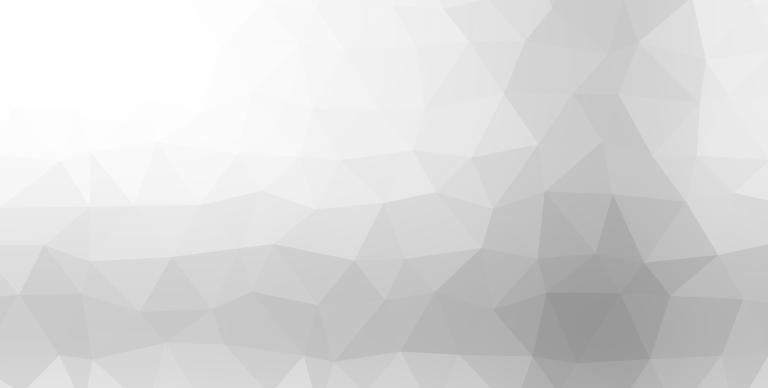
This background is drawn by a WebGL 2 fragment shader. Its source:

```glsl
#version 300 es
precision highp float;
// Low-poly grey backdrop: white upper left, dark column at right, dark band below.
uniform vec2 u_resolution;
out vec4 fragColor;

const vec2 CELL = vec2(0.157, 0.13);
const vec2 GRID_ORIGIN = vec2(-0.04, 0.09);

vec2 hash2(vec2 p) {
    vec3 h = fract(p.xyx * vec3(0.1031, 0.1030, 0.0973));
    h += dot(h, h.yzx + 33.33);
    return fract((h.xx + h.yz) * h.zy);
}

// Smooth darkness field sampled by the facets
float darkness(vec2 p) {
    float dx = p.x - 1.57;
    float dy = p.y - 0.16;
    float column = dx / (dx < 0.0 ? 0.30 : 0.22);
    float band = dy / (dy < 0.0 ? 0.22 : 0.29);
    return 0.06 * smoothstep(0.4, 1.2, p.x)
         + 0.15 * exp(-column * column)
         + 0.20 * exp(-band * band);
}

// Jittered lattice whose odd rows shift by half a cell
vec2 vertex(vec2 id) {
    vec2 jitter = (hash2(id + 47.0) - 0.5) * vec2(0.56, 0.46);
    return GRID_ORIGIN + CELL * (id + vec2(0.5 * mod(id.y, 2.0), 0.0) + jitter);
}

// Signed distance to the line a-b, positive on its left
float edge(vec2 p, vec2 a, vec2 b) {
    vec2 d = normalize(b - a);
    return d.x * (p.y - a.y) - d.y * (p.x - a.x);
}

// Adds one counter-clockwise facet as (weighted tone, weight)
vec2 facet(vec2 p, vec2 a, vec2 b, vec2 c, vec2 seed) {
    float inside = min(edge(p, a, b), min(edge(p, b, c), edge(p, c, a)));
    float coverage = clamp(0.5 + inside * u_resolution.y, 0.0, 1.0);
    float shade = mix(darkness(p), darkness((a + b + c) / 3.0), 0.75);
    float variation = (hash2(seed).x - 0.5) * min(0.035, 0.3 * shade);
    return vec2(1.0 - shade + variation, 1.0) * coverage;
}

void main() {
    vec2 p = gl_FragCoord.xy / u_resolution.y;
    // Keep the composition fixed to the canvas width
    p.x *= 1.985 * u_resolution.y / u_resolution.x;
    vec2 base = floor((p - GRID_ORIGIN) / CELL);

    vec2 sum = vec2(0.0);
    for (int j = -1; j <= 1; j++) {
        for (int i = -2; i <= 1; i++) {
            vec2 id = base + vec2(i, j);
            float odd = mod(id.y, 2.0);
            // Upward and downward facets between two lattice rows
            sum += facet(p, vertex(id), vertex(id + vec2(1.0, 0.0)),
                         vertex(id + vec2(odd, 1.0)), id + 91.0);
            sum += facet(p, vertex(id + vec2(0.0, 1.0)), vertex(id + vec2(1.0 - odd, 0.0)),
                         vertex(id + vec2(1.0, 1.0)), id + 173.0);
        }
    }
    float tone = sum.x / max(sum.y, 0.001);
    fragColor = vec4(vec3(clamp(tone, 0.0, 1.0)), 1.0);
}
```
